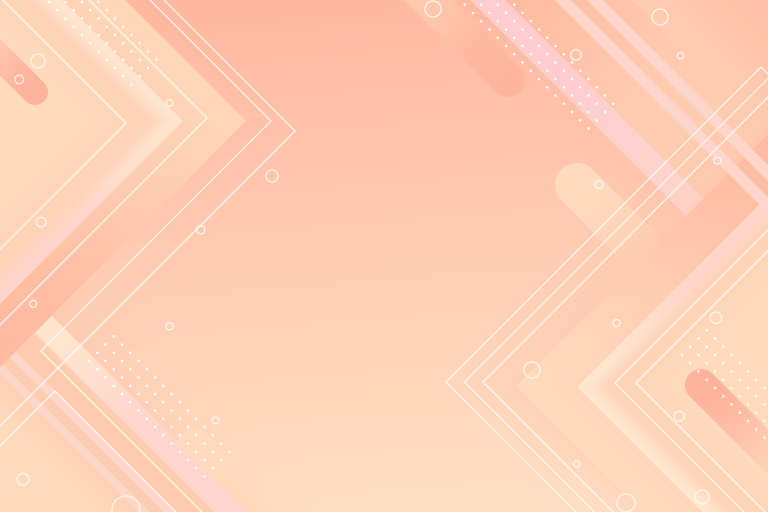
A Shadertoy shader for this background:

```glsl
// Peach paper-cut backdrop: nested chevrons, slanted ribbons and soft pills,
// trimmed with thin outlines, dot grids and scattered rings.
// Every shape is a signed distance on a 768 x 512 canvas grid, y pointing down.

const vec2 CANVAS = vec2(768.0, 512.0);
const float DIAG = 0.70711;
const vec3 BLUSH = vec3(1.0, 0.735, 0.635);
const vec3 PEACH = vec3(1.0, 0.80, 0.69);
const vec3 CREAM = vec3(1.0, 0.86, 0.745);
const vec3 PALE = vec3(1.0, 0.90, 0.81);
const vec3 PINK = vec3(1.0, 0.835, 0.80);
const vec3 WHITE = vec3(1.0, 0.985, 0.96);

float hash(vec2 p) {
    return fract(sin(dot(p, vec2(127.1, 311.7))) * 43758.5453);
}

float cover(float d, float aa) { return clamp(0.5 - d / aa, 0.0, 1.0); }

vec3 paint(vec3 base, vec3 tone, float d, float aa) {
    return mix(base, tone, cover(d, aa));
}

vec3 shade(vec3 base, float d, float strength) {
    return mix(base, BLUSH, strength * exp(-max(d, 0.0) / 20.0));
}

vec3 stroke(vec3 base, float d, float aa) {
    return mix(base, WHITE, 0.9 * cover(abs(d) - 0.6, aa));
}

// Right-angled wedge whose tip points along dir
float chevron(vec2 p, vec2 tip, vec2 dir) {
    vec2 d = p - tip;
    return (dot(d, dir) + abs(d.x * dir.y - d.y * dir.x)) * DIAG;
}

// Slanted ribbon between two values of x - y
float ribbon(float v, float lo, float hi) {
    return (abs(v - 0.5 * (lo + hi)) - 0.5 * (hi - lo)) * DIAG;
}

// Half-infinite pill that fades away behind its round end
vec3 pill(vec3 base, vec2 p, vec2 end, float side, float r, float fade, vec3 tone, float aa) {
    vec2 dir = vec2(side * DIAG), d = p - end;
    float along = max(dot(d, dir), 0.0);
    float alpha = cover(length(d - dir * along) - r, aa);
    return mix(base, tone, alpha * (1.0 - smoothstep(0.0, fade, along)));
}

// Dot grid laid out in slanted (x + y, x - y) coordinates
float dots(vec2 slant, vec2 first, vec2 count) {
    vec2 g = (slant - first) / 16.5;
    vec2 cell = clamp(floor(g + 0.5), vec2(0.0), count - 1.0);
    return length(g - cell) * 16.5 * DIAG - 1.25;
}

// Inner panel: bright rim that melts into the fill
vec3 panel(float d, float pinkness) {
    vec3 rim = mix(PALE, PINK, pinkness);
    return mix(rim, mix(PEACH, CREAM, smoothstep(15.0, 75.0, -d) * 0.5 + 0.4),
               smoothstep(4.0, 26.0, -d));
}

void mainImage(out vec4 fragColor, in vec2 fragCoord) {
    vec2 p = fragCoord / iResolution.xy * CANVAS;
    p.y = CANVAS.y - p.y;
    float aa = CANVAS.y / iResolution.y;
    float u = p.x + p.y, v = p.x - p.y;
    vec2 slant = vec2(u, v), right = vec2(1, 0), left = vec2(-1, 0), up = vec2(0, -1);

    // Slightly tilted background wash
    float wash = clamp((p.y + 0.08 * (p.x - 384.0)) / CANVAS.y, 0.0, 1.0);
    vec3 col = mix(vec3(1.0, 0.725, 0.63), vec3(1.0, 0.875, 0.77), wash);

    // Upper right: pill, panels and pink ribbon
    col = mix(col, PEACH, 0.8 * cover(ribbon(v, 404.0, 453.0), aa) * smoothstep(570.0, 420.0, u) * step(u, 588.0));
    col = pill(col, p, vec2(508, 80), -1.0, 17.0, 110.0, vec3(1.0, 0.71, 0.61), aa);
    col = shade(col, (470.0 - v) * DIAG, 0.25);
    col = paint(col, mix(BLUSH, PEACH, smoothstep(480.0, 800.0, u)), (505.0 - v) * DIAG, aa);
    col = paint(col, mix(PEACH, BLUSH, smoothstep(630.0, 740.0, v) * 0.6), (632.0 - v) * DIAG, aa);
    col = paint(col, mix(vec3(1.0, 0.80, 0.81), PINK, smoothstep(600.0, 900.0, u)), ribbon(v, 470.0, 505.0), aa);
    col = pill(col, p, vec2(577, 185), 1.0, 22.0, 130.0, CREAM, aa);

    // Right chevrons
    float outer = chevron(p, vec2(516, 386), left);
    float inner = chevron(p, vec2(577, 387), left);
    col = shade(col, outer, 0.25);
    col = paint(col, mix(BLUSH, CREAM, smoothstep(140.0, 400.0, p.y)), outer, aa);
    col = shade(col, inner, 0.2);
    col = paint(col, panel(inner, smoothstep(380.0, 260.0, p.y)), inner, aa);
    col = pill(col, p, vec2(701, 385), 1.0, 16.0, 150.0, vec3(1.0, 0.70, 0.61), aa);
    for (int i = 0; i < 2; i++) {
        float lo = 555.0 + 32.0 * float(i);
        col = paint(col, PINK, ribbon(v, lo, lo + 16.0), aa);
    }

    // Left chevrons
    outer = chevron(p, vec2(246, 121), right);
    inner = chevron(p, vec2(183, 121), right);
    col = paint(col, mix(vec3(1.0, 0.845, 0.725), BLUSH, smoothstep(90.0, 340.0, p.y)), outer, aa);
    col = shade(col, inner, 0.2);
    col = paint(col, panel(inner, smoothstep(121.0, 240.0, p.y)), inner, aa);
    col = pill(col, p, vec2(35, 92), -1.0, 13.0, 110.0, vec3(1.0, 0.70, 0.61), aa);

    // Lower left chevron, its ribbons and pill
    float corner = chevron(p, vec2(52, 316), up);
    col = shade(col, corner, 0.25);
    col = pill(col, p, vec2(195, 447), 1.0, 18.0, 110.0, CREAM, aa);
    col = paint(col, mix(PEACH, CREAM, smoothstep(-340.0, -440.0, v)), corner, aa);
    float edge = max(corner, ribbon(v, -298.0, -264.0));
    col = paint(col, mix(PALE, PINK, smoothstep(370.0, 600.0, u)), edge, aa);
    for (int i = 0; i < 2; i++) {
        float lo = -348.0 - 26.0 * float(i);
        col = paint(col, mix(CREAM, PINK, 0.8), max(corner, ribbon(v, lo, lo + 12.0)), aa);
    }

    // Dot grids
    float grid = min(dots(slant, vec2(469.5, 460), vec2(16, 4)), dots(slant, vec2(450, -272), vec2(15, 4)));
    grid = min(grid, min(dots(slant, vec2(1037, 327), vec2(12, 4)), dots(slant, vec2(51, 47), vec2(11, 4))));
    col = paint(col, WHITE, grid, aa);

    // Thin outlines
    for (int i = 0; i < 3; i++) {
        float n = float(i);
        float wedge = chevron(p, vec2(446.0 + 18.5 * n, 382), left);
        col = stroke(col, max(wedge, (v - 694.0 - 14.0 * n) * DIAG), aa);
    }
    for (int i = 0; i < 2; i++) {
        float n = float(i);
        col = stroke(col, chevron(p, vec2(615.0 + 21.0 * n, 383), left), aa);
        col = stroke(col, chevron(p, vec2(126.0 + 81.0 * n, 123.0 - 5.0 * n), right), aa);
    }
    col = stroke(col, max(-chevron(p, vec2(271, 121), right), (-310.0 - v) * DIAG), aa);
    col = stroke(col, chevron(p, vec2(295, 131), right), aa);
    col = stroke(col, chevron(p, vec2(55, 391), up), aa);

    // Large accent rings (x, y, radius), then small scattered ones
    vec3 accents[8] = vec3[8](vec3(433, 9, 8), vec3(660, 17, 8), vec3(532, 370, 8), vec3(126, 510, 14),
        vec3(626, 503, 9), vec3(272, 176, 6), vec3(38, 61, 7), vec3(702, 497, 7));
    for (int i = 0; i < 8; i++) col = stroke(col, length(p - accents[i].xy) - accents[i].z, aa);
    vec2 cell = floor(p / 128.0);
    vec2 spot = (cell + 0.15 + 0.7 * vec2(hash(cell), hash(cell + 17.0))) * 128.0;
    float ring = length(p - spot) - mix(3.0, 6.0, hash(cell + 41.0));
    if (abs(spot.x - 384.0) > 110.0) col = stroke(col, ring, aa);

    fragColor = vec4(col, 1.0);
}
```
